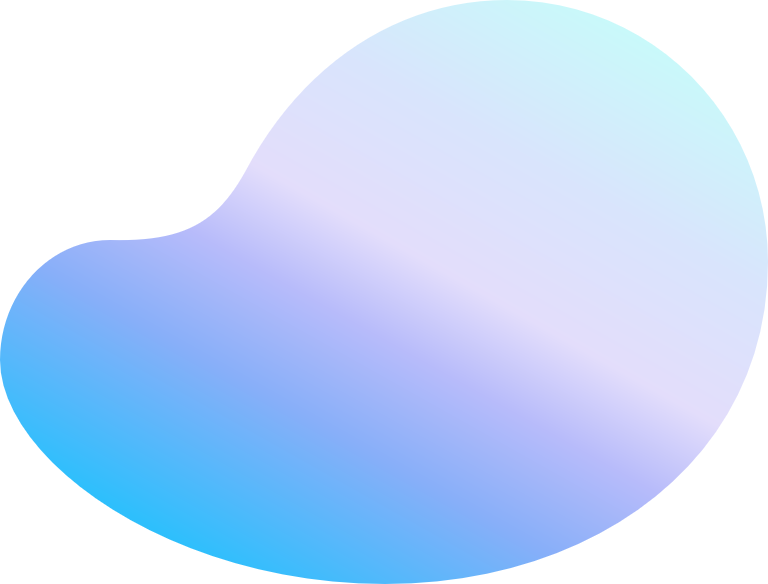
Give the GLSL for this background, as a WebGL 1 fragment shader.

```glsl
precision highp float;
// A smooth bean-shaped blob on white, filled with a slanted cyan, lavender and mint gradient.
uniform vec2 u_resolution;

vec2 bezier(vec2 a, vec2 b, vec2 c, vec2 d, float t) {
  float s = 1.0 - t;
  return s * s * s * a + 3.0 * s * t * (s * b + t * c) + t * t * t * d;
}

// Adds one curve of the outline: x keeps the nearest distance, y flips sign at each crossing
void addCurve(vec2 p, vec2 a, vec2 b, vec2 c, vec2 d, inout vec2 outline) {
  vec2 start = a;
  for (int i = 1; i <= 24; i++) {
    vec2 end = bezier(a, b, c, d, float(i) / 24.0);
    vec2 edge = end - start;
    vec2 rel = p - start;
    float along = clamp(dot(rel, edge) / dot(edge, edge), 0.0, 1.0);
    outline.x = min(outline.x, length(rel - edge * along));
    if ((start.y > p.y) != (end.y > p.y) && rel.x < edge.x * rel.y / edge.y) {
      outline.y = -outline.y;
    }
    start = end;
  }
}

// Signed distance to the blob, negative inside
float blob(vec2 p) {
  vec2 outline = vec2(100.0, 1.0);
  vec2 top = vec2(5.07, 5.84);
  vec2 right = vec2(7.68, 3.22);
  vec2 bottom = vec2(3.85, 0.0);
  vec2 left = vec2(0.0, 2.24);
  vec2 shoulder = vec2(1.1, 3.44);
  vec2 neck = vec2(2.45, 4.12);
  addCurve(p, top, vec2(6.51, 5.84), vec2(7.68, 4.67), right, outline);
  addCurve(p, right, vec2(7.68, 1.27), vec2(5.97, 0.0), bottom, outline);
  addCurve(p, bottom, vec2(1.72, 0.0), vec2(0.0, 1.24), left, outline);
  addCurve(p, left, vec2(0.0, 2.9), vec2(0.49, 3.44), shoulder, outline);
  addCurve(p, shoulder, vec2(1.85, 3.42), vec2(2.17, 3.62), neck, outline);
  addCurve(p, neck, vec2(3.03, 5.22), vec2(4.0, 5.84), top, outline);
  return outline.x * outline.y;
}

float ramp(float from, float to, float t) {
  return clamp((t - from) / (to - from), 0.0, 1.0);
}

// Colour by the distance t across the lavender ridge
vec3 fill(float t) {
  vec3 color = vec3(0.18, 0.75, 0.99);
  color = mix(color, vec3(0.53, 0.685, 0.975), ramp(-3.66, -1.95, t));
  color = mix(color, vec3(0.72, 0.735, 0.98), ramp(-1.95, -0.88, t));
  color = mix(color, vec3(0.89, 0.868, 0.985), ramp(-0.88, 0.0, t));
  color = mix(color, vec3(0.85, 0.895, 0.988), ramp(0.0, 1.4, t));
  return mix(color, vec3(0.785, 0.98, 0.98), ramp(1.4, 3.07, t));
}

void main() {
  vec2 canvas = vec2(7.68, 5.84);
  vec2 p = gl_FragCoord.xy / u_resolution * canvas;
  float pixel = canvas.y / u_resolution.y;
  float cover = clamp(0.5 - blob(p) / pixel, 0.0, 1.0);
  vec3 color = fill(dot(p, vec2(0.49, 0.872)) - 4.9);
  gl_FragColor = vec4(mix(vec3(1.0), color, cover), 1.0);
}
```
